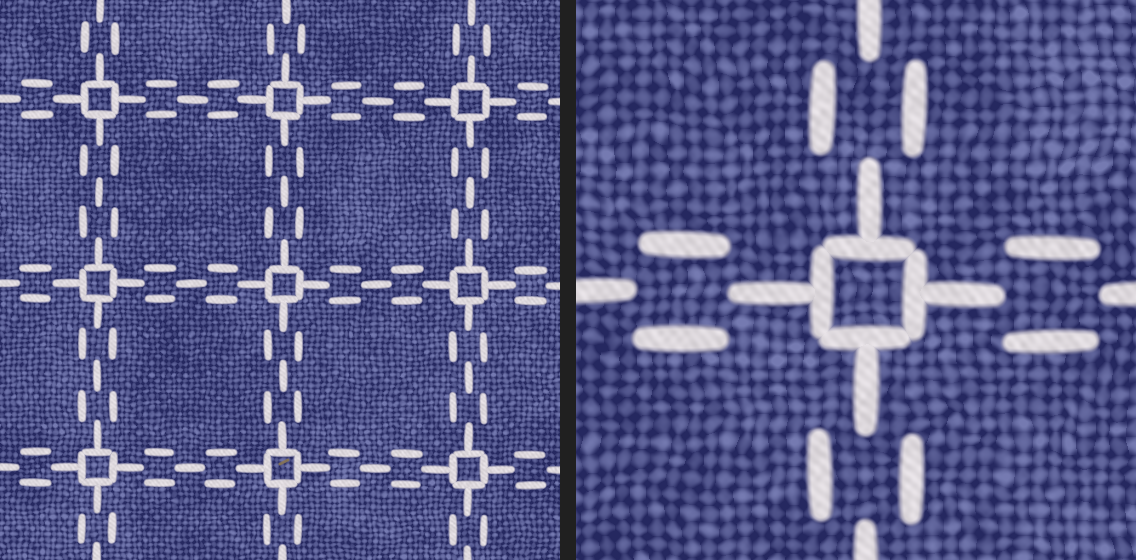
Left, the full canvas; right, a detail of the centre.
Reproduce this texture procedurally as a three.js fragment shader.

```glsl
// Blue plain-weave cloth with white running stitches in a three by three grid.
// Each band is three stitched rails: the outer pair meet as squares at the
// crossings, the middle one is shifted by half a step.
varying vec2 vUv;

const vec2 PITCH = vec2(0.3315, 0.3285);   // spacing of the bands
const vec2 ORIGIN = vec2(0.5070, 0.4925);  // centre crossing
const float RAIL = 0.0274;                 // offset of the outer rails
const float HALF_LENGTH = 0.0225;
const float HALF_WIDTH = 0.0079;
const float THREADS = 98.0;
const float SOFT = 0.0014;

const vec3 CLOTH_DARK = vec3(0.145, 0.155, 0.375);
const vec3 CLOTH_LIGHT = vec3(0.43, 0.45, 0.665);
const vec3 COTTON = vec3(0.87, 0.85, 0.868);
const vec3 COTTON_EDGE = vec3(0.58, 0.57, 0.68);
const vec3 STRAW = vec3(0.55, 0.47, 0.32);

float hash(vec2 p) {
  vec3 q = fract(vec3(p.xyx) * 0.1031);
  q += dot(q, q.yzx + 33.33);
  return fract((q.x + q.y) * q.z);
}

float noise(vec2 p) {
  vec2 i = floor(p), f = fract(p);
  f = f * f * (3.0 - 2.0 * f);
  return mix(mix(hash(i), hash(i + vec2(1.0, 0.0)), f.x),
             mix(hash(i + vec2(0.0, 1.0)), hash(i + 1.0), f.x), f.y);
}

float capsule(vec2 p, float halfLength, float halfWidth) {
  return length(vec2(max(abs(p.x) - halfLength, 0.0), p.y)) - halfWidth;
}

// Running stitches along x: distance, then position along and across
vec3 runningStitch(vec2 p, float spacing, float phase, float seed) {
  float n = floor(p.x / spacing - phase + 0.5);
  vec2 id = vec2(n + 40.0, seed);
  vec2 q = p - vec2((n + phase) * spacing, 0.0);
  q -= (vec2(hash(id), hash(id + 17.3)) - 0.5) * vec2(0.003, 0.0016);
  q.y += q.x * (hash(id + 31.7) - 0.5) * 0.07;
  float halfLength = HALF_LENGTH * mix(0.94, 1.05, hash(id + 53.1));
  float halfWidth = HALF_WIDTH * mix(0.92, 1.08, hash(id + 71.9));
  halfWidth *= 1.0 - 0.14 * pow(abs(q.x) / HALF_LENGTH, 2.0);
  return vec3(capsule(q, halfLength, max(halfWidth, 0.003)), q);
}

// Nearest stitch of the three rails in the closest band along x
vec3 stitchedBand(vec2 p, vec2 pitch, float seed) {
  float row = floor(p.y / pitch.y + 0.5);
  float y = p.y - row * pitch.y;
  vec3 nearest = vec3(1.0);
  for (int i = -1; i <= 1; i++) {
    float k = float(i);
    float phase = 0.5 * (1.0 - abs(k));
    vec3 s = runningStitch(vec2(p.x, y - k * RAIL), pitch.x / 3.0, phase,
                           seed + row * 3.0 + k);
    if (s.x < nearest.x) nearest = s;
  }
  return nearest;
}

// Brightness of a plain weave: rounded yarns with dark gaps at the corners
float weave(vec2 p) {
  vec2 t = p * THREADS;
  t += 0.6 * (vec2(noise(t * 0.22), noise(t * 0.22 + 60.0)) - 0.5);
  t += 0.4 * (vec2(noise(t * 0.9 + 20.0), noise(t * 0.9 + 90.0)) - 0.5);
  vec2 id = floor(t), f = fract(t) - 0.5;
  bool weft = mod(id.x + id.y, 2.0) < 0.5;
  vec2 q = weft ? f.yx : f;
  float bump = cos(q.x * 2.3) * cos(q.y * 1.9);
  float gap = 1.0 - smoothstep(0.1, 0.5, length(0.5 - abs(f)));
  float yarn = hash(vec2(weft ? id.y : id.x, weft ? 3.0 : 8.0));
  float tone = bump * (weft ? 0.96 : 0.72) - 0.42 * gap;
  return tone + 0.16 * (yarn - 0.5) + 0.2 * (hash(id + 7.0) - 0.5);
}

// Small pin holes that show along the upright bands
float pinHoles(vec2 p) {
  float x = p.x - floor(p.x / PITCH.x + 0.5) * PITCH.x;
  vec2 cell = vec2(x, p.y) / vec2(0.0136, 0.0112);
  float dotMask = 1.0 - smoothstep(0.12, 0.36, length(fract(cell) - 0.5));
  return dotMask * (1.0 - smoothstep(0.027, 0.034, abs(x)));
}

void main() {
  // Slightly turned and wavering cloth
  vec2 p = vUv - ORIGIN;
  p += vec2(-0.006 * p.y, 0.006 * p.x);
  vec2 waver = vec2(noise(vUv * 5.0), noise(vUv * 5.0 + 30.0)) - 0.5;
  vec2 q = p + 0.002 * waver;

  vec3 across = stitchedBand(q, PITCH, 20.0);
  vec3 upright = stitchedBand(q.yx, PITCH.yx, 80.0);
  vec3 s = across.x < upright.x ? across : upright;

  // Cloth, with mottling, pin holes and shade beside the stitches
  float tone = 0.03 + weave(vUv);
  tone += 0.26 * (noise(vUv * 6.0 + 4.0) - 0.5) + 0.24 * (noise(vUv * 26.0) - 0.5);
  tone += 0.22 * (noise(vUv * 130.0) - 0.5) + 0.12 * (noise(vUv * 310.0) - 0.5);
  tone = mix(tone, 0.7, 0.4 * pinHoles(q));
  tone -= 0.16 * (1.0 - smoothstep(0.0, 0.008, s.x));
  vec3 color = mix(CLOTH_DARK, CLOTH_LIGHT, clamp(tone, 0.0, 1.1));

  // Twisted cotton stitches
  float rounded = smoothstep(0.0, 0.0034, -s.x);
  float twist = sin(s.y * 800.0 + s.z * 650.0) * 0.02;
  float fibre = 0.07 * (noise(vUv * 260.0 + 11.0) - 0.5);
  vec3 cotton = mix(COTTON_EDGE, COTTON, rounded) + twist + fibre;
  color = mix(color, cotton, 1.0 - smoothstep(-SOFT, SOFT, s.x));

  // A stray straw fibre on the lower middle crossing
  vec2 h = vUv - vec2(0.507, 0.175);
  float straw = capsule(vec2(h.x + 0.5 * h.y, h.y - 0.5 * h.x), 0.009, 0.0028);
  color = mix(color, STRAW, 0.85 * (1.0 - smoothstep(-SOFT, SOFT, straw)));
  gl_FragColor = vec4(color, 1.0);
}
```
